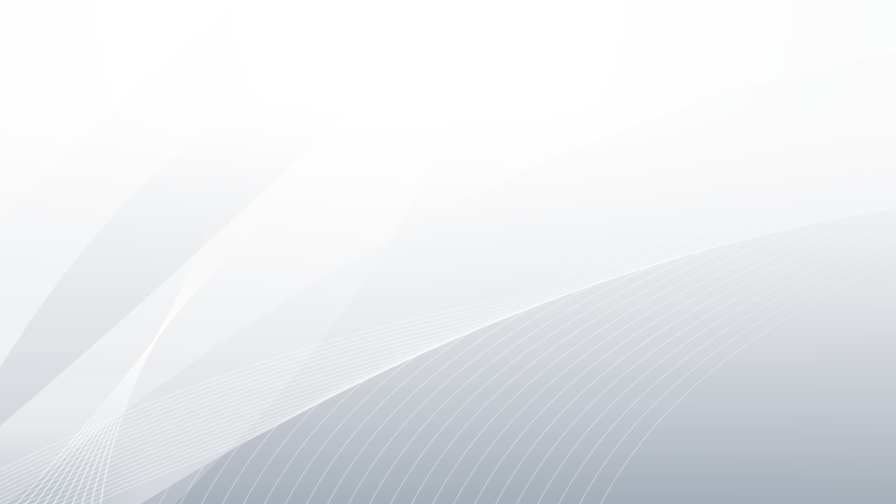
Reproduce this background procedurally as a WebGL 1 fragment shader.

```glsl
precision highp float;
// Pale silver backdrop: translucent curved sheets crossed by fans of fine white lines.

uniform vec2 u_resolution;

#define ASPECT 1.7778
#define DEPTH 0.33
#define TINT vec3(1.0, 0.9, 0.78)
#define LINE_WIDTH 0.0008
#define SWEEP_LINES 22
#define SWEEP_STEP 0.0417
#define SWEEP_START 1.192
#define RIBBON_LINES 18
#define RIBBON_BEND 0.22
#define TWIST_LINES 10
#define STREAKS 0.008

// Coefficients of the parabolas that bound the sheets
const vec3 RIDGE = vec3(-0.186, 0.709, -0.154);
const vec3 VEIL = vec3(-0.012, 0.838, -0.184);
const vec3 STEEP = vec3(0.347, 1.034, -0.411);
const vec3 BAND_TOP = vec3(0.271, 1.6, -1.15);
const vec3 BAND_BASE = vec3(0.155, 0.85, 0.08);
const vec3 CORNER = vec3(0.56, 1.05, -0.27);

float parabola(float x, vec3 k) {
    return k.x + x * (k.y + x * k.z);
}

float hash(vec2 p) {
    return fract(sin(dot(p, vec2(127.1, 311.7))) * 43758.5453);
}

float noise(vec2 p) {
    vec2 cell = floor(p), f = fract(p);
    f = f * f * (3.0 - 2.0 * f);
    return mix(mix(hash(cell), hash(cell + vec2(1.0, 0.0)), f.x),
               mix(hash(cell + vec2(0.0, 1.0)), hash(cell + 1.0), f.x), f.y);
}

// Smooth 0 to 1 step across a sheet edge
float side(float d, float pixel) {
    return smoothstep(-pixel, pixel, d);
}

// Thin antialiased stroke; the slope turns an axis offset into a distance
float stroke(float offset, float slope, float pixel) {
    float d = abs(offset) * inversesqrt(1.0 + slope * slope);
    return 1.0 - smoothstep(0.0, LINE_WIDTH + pixel, d);
}

// Amount of grey in the overlapping sheets
float sheetShade(vec2 p, float pixel) {
    float shade = DEPTH * pow(max(1.0 - p.y / 0.8, 0.0), 1.6);
    float aboveRidge = side(p.y - parabola(p.x, RIDGE), pixel);
    float aboveVeil = side(p.y - parabola(p.x, VEIL), pixel);
    float leftOfSteep = side(parabola(p.y, STEEP) - p.x, pixel);
    float aboveBase = side(p.y - parabola(p.x, BAND_BASE), pixel);
    // The band edge levels off past its crest and continues upward
    float crest = -0.5 * BAND_TOP.y / BAND_TOP.z;
    float bandTop = parabola(min(p.x, crest), BAND_TOP) + max(p.x - crest, 0.0);
    float aboveTop = side(p.y - bandTop, pixel);
    float aboveCorner = side(p.y - parabola(p.x, CORNER), pixel);
    float fade = 1.0 - smoothstep(0.5, 0.82, p.y);

    float layered = shade * mix(1.0, 0.58, aboveRidge);
    layered *= mix(1.0, 0.82, leftOfSteep) * mix(1.0, 0.72, aboveVeil);
    layered += 0.009 * fade * aboveVeil * (1.0 - leftOfSteep)
             * (1.0 - smoothstep(0.7, 1.2, p.x));
    layered += 0.006 * (1.0 - aboveVeil) * smoothstep(0.7, 1.1, p.x);
    layered += 0.09 * (1.0 - smoothstep(0.0, 0.17, p.y)) * (1.0 - smoothstep(0.1, 0.32, p.x));
    layered = mix(layered, shade * 0.58 + 0.022 * fade, aboveBase);
    layered = mix(layered, shade * 0.25 + 0.012 * fade, aboveTop * aboveBase);
    return layered - 0.007 * aboveTop * aboveCorner;
}

// Opacity of the white line work
float lineInk(vec2 p, float pixel) {
    float ridge = parabola(p.x, RIDGE);
    float ridgeSlope = RIDGE.y + 2.0 * RIDGE.z * p.x;
    float aboveRidge = side(p.y - ridge, pixel);
    float clear = 1.0;

    // Shifted copies of one sweep rise from the lower edge and cross the ridge
    float sweepFade = 0.28 * (1.0 - 0.6 * smoothstep(1.2, ASPECT, p.x));
    for (int i = 0; i < SWEEP_LINES; i++) {
        float shift = float(i) * SWEEP_STEP;
        float run = max(p.x - SWEEP_START + shift, -0.1);
        float reach = run + 0.305;
        float y = 0.3 * run + 0.471 * run / reach;
        float ink = stroke(p.y - y, 0.3 + 0.144 / (reach * reach), pixel);
        float crossing = 0.75 * (1.0 - smoothstep(0.52, 0.68, shift));
        clear *= 1.0 - ink * sweepFade * mix(1.0, crossing, aboveRidge);
    }

    // Ribbon of lines touching the ridge from above
    float ribbonFade = 0.32 * (1.0 - smoothstep(0.85, 1.3, p.x));
    for (int i = 0; i < RIBBON_LINES; i++) {
        float away = p.x - mix(0.55, 1.25, float(i) / float(RIBBON_LINES - 1));
        float bend = sqrt(away * away + 0.01);
        float y = ridge + RIBBON_BEND * (bend - 0.1);
        float slope = ridgeSlope + RIBBON_BEND * away / bend;
        float approach = 1.0 - smoothstep(0.0, 0.25, away);
        clear *= 1.0 - ribbonFade * approach * stroke(p.y - y, slope, pixel);
    }

    // Bright ridge line with a faint halo
    float ridgeFade = smoothstep(0.4, 0.85, p.x) * (1.0 - 0.7 * smoothstep(1.2, 1.75, p.x));
    float halo = 0.1 * exp(-abs(p.y - ridge) * 110.0);
    clear *= 1.0 - ridgeFade * max(0.7 * stroke(p.y - ridge, ridgeSlope, pixel), halo);

    // Twisted fan pinched at the left
    float rise = p.y - 0.329;
    float center = 0.31 + rise * (0.66 + 0.216 * rise);
    float spread = rise * (0.125 + 0.39 * abs(rise));
    float twistFade = 0.5 * (1.0 - smoothstep(0.1, 0.33, rise));
    for (int i = 0; i < TWIST_LINES; i++) {
        float t = 2.0 * float(i) / float(TWIST_LINES - 1) - 1.0;
        clear *= 1.0 - twistFade * stroke(p.x - center - t * spread, 0.66, pixel);
    }
    return 1.0 - clear;
}

void main() {
    vec2 p = gl_FragCoord.xy / u_resolution * vec2(ASPECT, 1.0);
    float pixel = 1.0 / u_resolution.y;
    float shade = sheetShade(p, pixel);
    shade += 0.015 * smoothstep(0.2, 1.0, distance(p, vec2(0.85, 1.0)));
    shade += STREAKS * (noise(p * vec2(1.5, 45.0)) - 0.5) * (1.0 - smoothstep(0.3, 0.7, p.y));
    vec3 color = 1.0 - max(shade, 0.0) * TINT;
    gl_FragColor = vec4(mix(color, vec3(1.0), lineInk(p, pixel)), 1.0);
}
```
